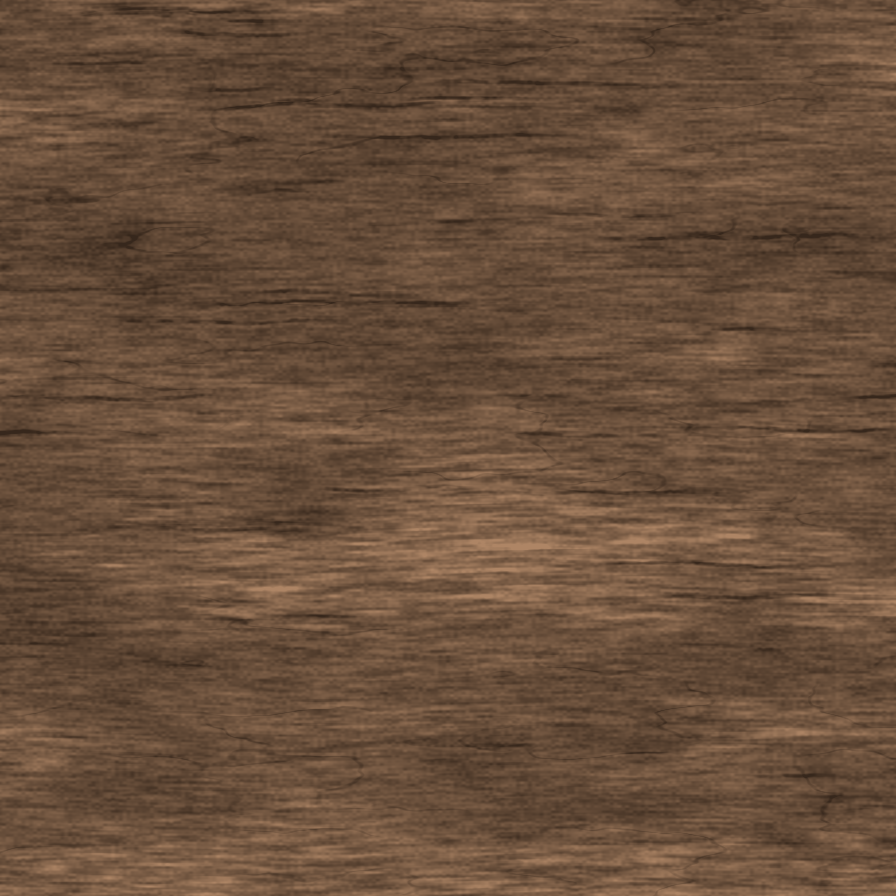
This texture is drawn by a Shadertoy shader. Its source:

```glsl
float hash(vec2 p) {
    vec3 q = fract(p.xyx * 0.1031);
    q += dot(q, q.yzx + 33.33);
    return fract((q.x + q.y) * q.z);
}

float noise(vec2 p) {
    vec2 cell = floor(p), f = fract(p);
    f = f * f * (3.0 - 2.0 * f);
    float low = mix(hash(cell), hash(cell + vec2(1, 0)), f.x);
    float high = mix(hash(cell + vec2(0, 1)), hash(cell + vec2(1, 1)), f.x);
    return mix(low, high, f.y);
}

float fbm(vec2 p) {
    float sum = 0.0, amplitude = 0.533;
    for (int i = 0; i < 4; i++) {
        sum += amplitude * noise(p);
        p = p * 2.03 + vec2(17.3, 9.1);
        amplitude *= 0.5;
    }
    return sum;
}

// Thin, tapered, broken splits that run along the grain
float cracks(vec2 p) {
    float wobble = (fbm(p * vec2(12, 9) + 61.0) - 0.5) * 0.012;
    float breaks = smoothstep(0.25, 0.6, noise(p * vec2(60, 200) + 7.0));
    float dark = 0.0;
    for (int i = 0; i < 60; i++) {
        float id = float(i);
        vec2 center = vec2(hash(vec2(id, 3.7)), hash(vec2(id, 11.2)));
        float size = hash(vec2(id, 23.9));
        float halfLength = mix(0.025, 0.24, size * size * size);
        vec2 d = p - center;
        d.x = fract(d.x + 0.5) - 0.5;
        float slope = (hash(vec2(id, 41.3)) - 0.4) * 0.06;
        float away = abs(d.y - slope * d.x + wobble);
        float taper = smoothstep(1.0, 0.3, abs(d.x) / halfLength);
        float core = smoothstep(0.0034, 0.0006, away) * mix(0.3, 1.0, breaks);
        float halo = 0.25 * exp(-away * 120.0);
        dark = max(dark, taper * (core + halo) * mix(0.45, 1.0, size));
    }
    return dark;
}

// Hairline checks follow the contours of a stretched noise
float checks(vec2 p) {
    float contour = abs(fbm(p * vec2(6, 22) + 140.0) - 0.5);
    float mask = smoothstep(0.52, 0.75, noise(p * vec2(6, 19) + 155.0));
    return smoothstep(0.022, 0.003, contour) * mask;
}

void mainImage(out vec4 fragColor, in vec2 fragCoord) {
    vec2 p = fragCoord / iResolution.y;
    vec2 grain = p + vec2(0.0, 0.01 * noise(p * vec2(3, 5) + 4.0));

    // Broad bands and cloudy patches
    float bands = fbm(grain * vec2(1.2, 7.0) + 12.0);
    float patches = fbm(grain * vec2(6.0, 15.0) + 31.0);
    float tone = 0.365 + 0.75 * (bands - 0.5) + 0.65 * (patches - 0.5);

    // Fibres from long to fine, stronger where the wood is worn
    float worn = smoothstep(0.38, 0.66, 0.5 * (bands + patches));
    float fibres = 0.28 * (noise(grain * vec2(12, 130) + 5.0) - 0.5);
    fibres += 0.42 * (noise(grain * vec2(22, 240) + 19.0) - 0.5);
    fibres += 0.48 * (noise(grain * vec2(48, 330) + 43.0) - 0.5);
    tone += fibres * mix(0.75, 1.25, worn);

    // Pore speckle
    tone += 0.34 * (noise(p * vec2(230, 340) + 71.0) - 0.5);

    // Pale worn streaks gather in the lighter patches
    float streaks = smoothstep(0.45, 0.9, noise(grain * vec2(17, 210) + 87.0));
    tone += 0.5 * worn * streaks;

    // Short dark fibres, splits and checks
    tone -= 0.2 * smoothstep(0.7, 0.95, noise(grain * vec2(14, 190) + 103.0));
    tone -= 0.55 * cracks(p) + 0.25 * checks(p);

    vec3 darkWood = vec3(0.33, 0.245, 0.18);
    vec3 paleWood = vec3(0.59, 0.45, 0.34);
    fragColor = vec4(mix(darkWood, paleWood, clamp(tone, -0.45, 1.35)), 1.0);
}
```
